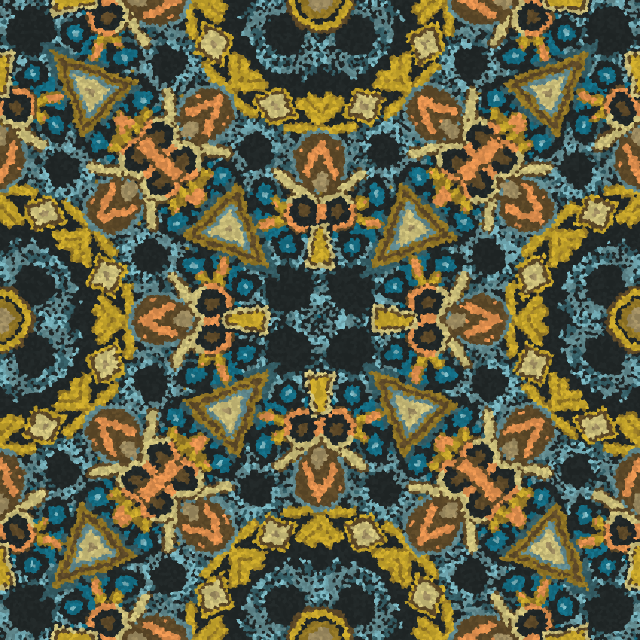
Give the GLSL for this pattern, as a Shadertoy shader.

```glsl
const vec3 DARK = vec3(.13, .155, .155), BROWN = vec3(.37, .29, .16), OLIVE = vec3(.58, .47, .15);
const vec3 YELLOW = vec3(.78, .65, .17), PALE = vec3(.80, .75, .48), ORANGE = vec3(.89, .57, .31);
const vec3 SKY = vec3(.47, .70, .74), STEEL = vec3(.38, .54, .56), SLATE = vec3(.21, .37, .40), TEAL = vec3(.08, .43, .52);
const vec3 BEIGE = vec3(.62, .55, .38);

vec2 hash2(vec2 p) {
    vec3 h = fract(p.xyx * vec3(.1031, .1030, .0973));
    h += dot(h, h.yzx + 33.33);
    return fract((h.xx + h.yz) * h.zy);
}

// Nearest seed in xy, first and second distance in zw; wraps every period cells.
vec4 cellular(vec2 p, float period) {
    vec4 best = vec4(0., 0., 9., 9.);
    for (int j = -1; j <= 1; j++)
    for (int i = -1; i <= 1; i++) {
        vec2 cell = floor(p) + vec2(i, j);
        vec2 seed = cell + .15 + .7 * hash2(mod(cell, period));
        float d = length(p - seed);
        if (d < best.z) best = vec4(seed, d, best.z);
        else best.w = min(best.w, d);
    }
    return best;
}

float segment(vec2 p, vec2 a, vec2 b) {
    vec2 ab = b - a;
    return length(p - a - ab * clamp(dot(p - a, ab) / dot(ab, ab), 0., 1.));
}

void ink(inout vec3 col, float d, vec3 paint) {
    if (d < 0.) col = paint;
}

vec3 kaleidoscope(vec2 p) {
    // Chipped mosaic with a slight wobble
    vec4 chip = cellular(p * 210., 210.);
    vec2 tone = hash2(mod(floor(chip.xy), 210.) + 7.);
    p = chip.xy / 210.;
    p += .0016 * sin(6.28318 * (vec2(17, 13) * p.yx + vec2(5, -8) * p));
    p += .0011 * sin(6.28318 * vec2(41, 37) * p.yx);

    // Fold into one mirror triangle, in percent of the canvas
    vec2 q = abs(fract(p) - .5);
    if (q.x < q.y) q = q.yx;
    if (q.x + q.y > .5) q = .5 - q.yx;
    q *= 100.;

    // Eightfold wedge around the rosette centre
    vec2 c = vec2(50. - q.x, q.y);
    float r = length(c), angle = atan(c.y, c.x);
    bool diagonal = angle > .3927;
    angle = min(angle, .7854 - angle);
    vec2 e = r * vec2(cos(angle), sin(angle));

    // Blue lace around dark hollows
    float hollow = min(length(q - 4.8) - 3.7, length(c - 5.2) - 3.3);
    hollow = min(hollow, length(e - vec2(23.6, 9.8)) - 2.7);
    float lace = smoothstep(-.3, .4, hollow) * (1. - smoothstep(2.2, 5., hollow));
    vec4 bead = cellular(q * .68, 512.);
    vec2 pick = hash2(floor(bead.xy) + 3.);
    vec3 blue = pick.y < .36 ? SKY : pick.y < .72 ? STEEL : SLATE;
    vec3 col = DARK;
    if (r > 26. && hollow > 2.5) {
        ink(col, bead.z - .55, pick.x < .3 ? TEAL : pick.x < .5 ? OLIVE : pick.x < .68 ? SLATE : DARK);
    }
    if (pick.x < lace * 1.1) {
        ink(col, .1 - (bead.w - bead.z), blue);
        ink(col, bead.z - .2, pick.y < .5 ? SLATE : DARK);
    }

    // Teal spots
    float spot = min(length((e - vec2(30.4, 8.7)) * vec2(.8, 1.)), length(e - vec2(38.4, 5.2))) - 1.3;
    ink(col, spot - .9, DARK);
    ink(col, spot, TEAL);
    ink(col, spot + .9, SKY);

    // Dark ring and rosette dome
    ink(col, abs(r - 16.8) - 3.5, DARK);
    ink(col, r - 5.3, BROWN);
    ink(col, r - 4.7, YELLOW);
    ink(col, r - 3.7, DARK);
    ink(col, r - 3.1, OLIVE);
    ink(col, r - 1.9, BEIGE);

    // Diamonds
    vec2 m = abs(r * vec2(cos(angle - .3927), sin(angle - .3927)) - vec2(18, 0));
    float diamond = m.x / 2.6 + m.y / 3.1;
    ink(col, diamond - 1.3, YELLOW);
    ink(col, diamond - 1.08, BROWN);
    ink(col, diamond - .82, PALE);
    ink(col, diamond - .25, BEIGE);

    // Fishbone arrows
    float bone = min(segment(e, vec2(20.4, 0), vec2(20., 5.2)), segment(e, vec2(19., 0), vec2(15.8, 3.1)));
    bone = min(bone, segment(e, vec2(16.8, 0), vec2(15.2, 1.5)));
    ink(col, bone - .85, OLIVE);
    ink(col, bone - .6, YELLOW);

    // Striped flower
    float flower = length((e - vec2(25.2, 0)) / vec2(4.2, 3.7));
    ink(col, flower - 1.22, STEEL);
    ink(col, flower - 1.06, BROWN);
    ink(col, max(flower - .88, .05 - sin(2.3 * e.y - 1.1 * e.x + 26.)), ORANGE);
    ink(col, length((e - vec2(28.6, 0)) / vec2(1.6, 1.2)) - 1., BEIGE);

    // Framed triangle
    float along = (q.x + q.y) * .7071, side = (q.x - q.y) * .7071;
    float triangle = max(along - 24.2, .905 * (side - .47 * (along - 11.5)));
    ink(col, triangle - 1.1, pick.x < .6 ? SLATE : DARK);
    ink(col, triangle - .2, OLIVE);
    ink(col, triangle + .5, BROWN);
    ink(col, triangle + 1.1, OLIVE);
    ink(col, triangle + 1.5, STEEL);
    ink(col, triangle + 2.1, PALE);
    ink(col, triangle + 3.3, BEIGE);

    // Arms, whiskers and eyes
    float arm = segment(e, vec2(31, 1), vec2(27.2, 6.6));
    ink(col, arm - 1., BROWN);
    ink(col, arm - .65, PALE);
    float whisker = min(segment(e, vec2(34, 5), vec2(35, 9)), segment(e, vec2(33, 5), vec2(31.6, 6.8)));
    ink(col, whisker - .9, OLIVE);
    ink(col, whisker - .55, e.y > 7. ? ORANGE : YELLOW);
    float eye = length((e - vec2(33, 2.7)) / vec2(2.3, 2.1));
    ink(col, eye - 1.5, BROWN);
    ink(col, eye - 1.38, e.x < 32. ? PALE : ORANGE);
    ink(col, eye - 1., DARK);
    ink(col, eye - .45, BROWN);

    // Orange bar on the diagonals, pale stem on the axes
    if (diagonal) {
        float bar = max(abs(e.x - 35.4) - 1.1, e.y - 3.9);
        ink(col, bar - .5, BROWN);
        ink(col, bar, ORANGE);
    } else {
        float stem = max(abs(e.x - 38.4) - 3., e.y - .8 - .17 * (e.x - 35.4));
        ink(col, stem - .9, DARK);
        ink(col, stem - .5, PALE);
        ink(col, stem, BROWN);
        ink(col, stem + .35, YELLOW);
    }
    return col * (.9 + .2 * step(.3, tone.x) * tone.y);
}

void mainImage(out vec4 fragColor, in vec2 fragCoord) {
    // Four samples smooth the chip edges
    vec3 sum = vec3(0);
    for (int k = 0; k < 4; k++) {
        vec2 offset = vec2(k % 2, k / 2) * .5 - .25;
        sum += kaleidoscope((fragCoord + offset) / iResolution.xy);
    }
    fragColor = vec4(sum / 4., 1);
}
```
